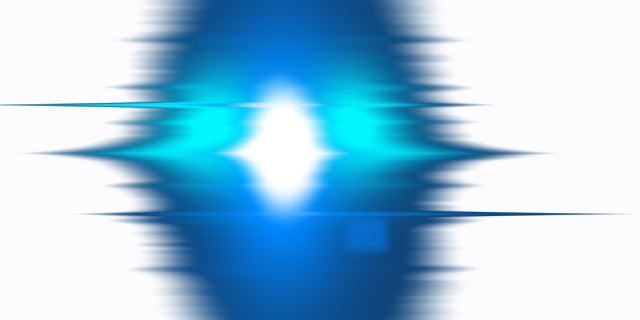
Write a Shadertoy shader that draws this background.

```glsl
// A white-hot core with blue and cyan halos inside a soft navy oval on white.
// Each row is stretched sideways by thin streak profiles, so dividing x by that
// stretch pulls every layer of the glow out into tapered horizontal flares.

float hash(float n) {
    return fract(sin(n * 127.1) * 43758.5453);
}

float rowNoise(float y) {
    float cell = floor(y);
    return mix(hash(cell), hash(cell + 1.0), smoothstep(0.0, 1.0, y - cell));
}

// Gaussian falloff with separate horizontal and vertical radii
float glow(vec2 offset, vec2 radius) {
    vec2 q = offset / radius;
    return exp(-dot(q, q));
}

float streak(float dy, float width) {
    return exp(-dy * dy / (width * width));
}

// Sideways stretch of a row; the two sharp flares are lopsided
float rowStretch(float y, bool rightSide) {
    float s = 1.0 + 0.66 * exp(-abs(y - 0.521) / 0.026);
    s += (rightSide ? 0.28 : 1.0) * streak(y - 0.672, 0.006);
    s += (rightSide ? 1.15 : 0.34) * streak(y - 0.331, 0.006);

    // Faint flares mirrored above and below the main one
    float away = abs(y - 0.518);
    for (int i = 0; i < 3; i++) {
        float row = 0.1 + 0.085 * float(i) + 0.0225 * float(i * i);
        s += 0.14 * streak(away - row, 0.011);
    }
    float grain = rowNoise(y * 85.0 + (rightSide ? 200.0 : 0.0));
    return s + 0.07 * (grain - 0.5);
}

void mainImage(out vec4 fragColor, in vec2 fragCoord) {
    vec2 p = fragCoord / iResolution.xy * vec2(2.0, 1.0);
    float fromMiddle = p.y - 0.5;

    vec3 paper = vec3(0.99, 0.99, 0.995);
    vec3 navy = vec3(0.06, 0.26, 0.46);
    vec3 blue = vec3(0.0, 0.53, 1.0);
    vec3 cyan = vec3(0.0, 0.96, 1.0);

    // Stretched coordinates, centred on the oval
    float axis = 0.91 + 0.055 * smoothstep(0.45, 0.0, p.y);
    float stretch = rowStretch(p.y, p.x > axis);
    vec2 q = vec2(axis + (p.x - axis) / stretch, p.y);

    // Navy oval, softer toward the top and bottom
    float halfWidth = 0.45 - 0.4 * fromMiddle * fromMiddle;
    float soft = 0.085 + 0.2 * fromMiddle * fromMiddle;
    float body = 1.0 - smoothstep(halfWidth - soft, halfWidth + soft, abs(q.x - axis));

    // Blue column and the two cyan lobes
    vec3 light = mix(navy, blue, min(1.0, 1.3 * glow(q - vec2(0.88, 0.51), vec2(0.21, 0.42))));
    float lobes = glow(q - vec2(0.675, 0.6), vec2(0.14, 0.165))
                + glow(q - vec2(1.095, 0.605), vec2(0.14, 0.165));
    light = mix(light, cyan, min(1.0, 1.1 * lobes));

    // Dim square reflection at the lower right
    vec2 box = abs(p - vec2(1.146, 0.267)) - vec2(0.035, 0.025);
    float patchDist = length(max(box, 0.0));
    light = mix(light, vec3(0.02, 0.45, 0.86), 0.75 * smoothstep(0.055, 0.0, patchDist));

    // White core with slightly ragged flanks
    float coreStretch = min(stretch, 1.65);
    float ragged = 0.025 * (rowNoise(p.y * 17.0 + 40.0) - 0.5);
    vec2 core = vec2((p.x - 0.884 - ragged) / coreStretch, p.y - 0.535);
    float coreDist = length(core / vec2(0.128, 0.225));
    light = mix(light, vec3(1.0), smoothstep(1.15, 0.5, coreDist));

    fragColor = vec4(mix(paper, light, body), 1.0);
}
```
